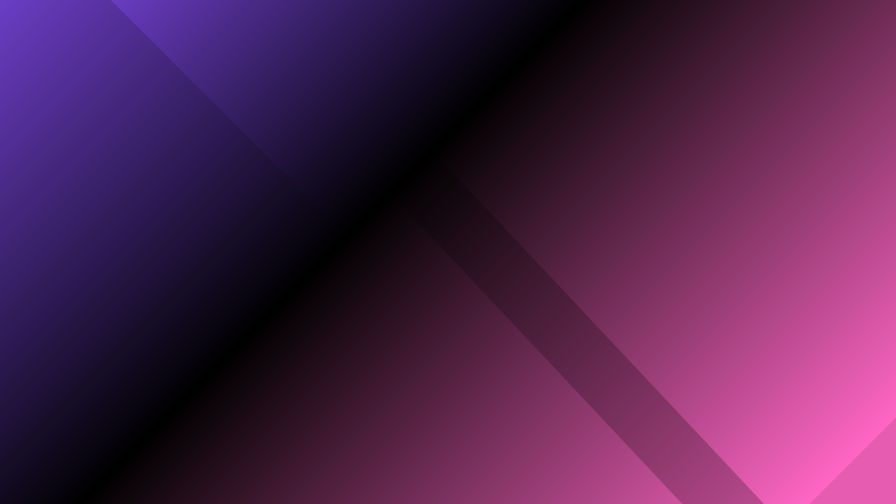
Write a Shadertoy shader that draws this background.

```glsl
const vec3 VIOLET = vec3(0.42, 0.24, 0.77);
const vec3 PINK = vec3(1.0, 0.40, 0.77);

// Anti-aliased step: 0 below the edge, 1 above it
float edge(float value, float limit, float blur) {
    return smoothstep(limit - blur, limit + blur, value);
}

// Linear light that grows from 0 at start to 1 at end
float ramp(float value, float start, float end) {
    return clamp((value - start) / (end - start), 0.0, 1.0);
}

// Position across falling lines that meet the bottom at the returned x
float fallingLine(vec2 p, float lean) {
    return p.x + lean * p.y;
}

// Upper left: two violet panels that fade into the seam
vec3 violetSide(vec2 p, float across, float seam, float blur) {
    float outer = pow(ramp(across, seam, -1.0), 0.94);
    float inner = ramp(across, seam, -0.79);
    float fold = edge(fallingLine(p, 1.0), 1.22, blur);
    return VIOLET * mix(outer, inner, fold);
}

// Lower right: pink panels, a shaded band and a folded corner
vec3 pinkSide(vec2 p, float across, float seam, float blur) {
    const float cornerStart = 1.606;
    float light = ramp(across, seam, cornerStart);
    float fall = fallingLine(p, 0.94);
    float shade = mix(0.98, 0.77, edge(fall, 1.354, blur));
    shade = mix(shade, 1.0, edge(fall, 1.516, blur));
    shade = mix(shade, 0.90, edge(across, cornerStart, blur));
    return PINK * light * shade;
}

void mainImage(out vec4 fragColor, in vec2 fragCoord) {
    // Canvas height is one unit
    vec2 p = fragCoord / iResolution.y;
    float blur = 1.0 / iResolution.y;

    // Distance across the rising diagonal seam
    const float seam = 0.157;
    float across = p.x - p.y;

    vec3 color = violetSide(p, across, seam, blur)
               + pinkSide(p, across, seam, blur);
    fragColor = vec4(color, 1.0);
}
```
